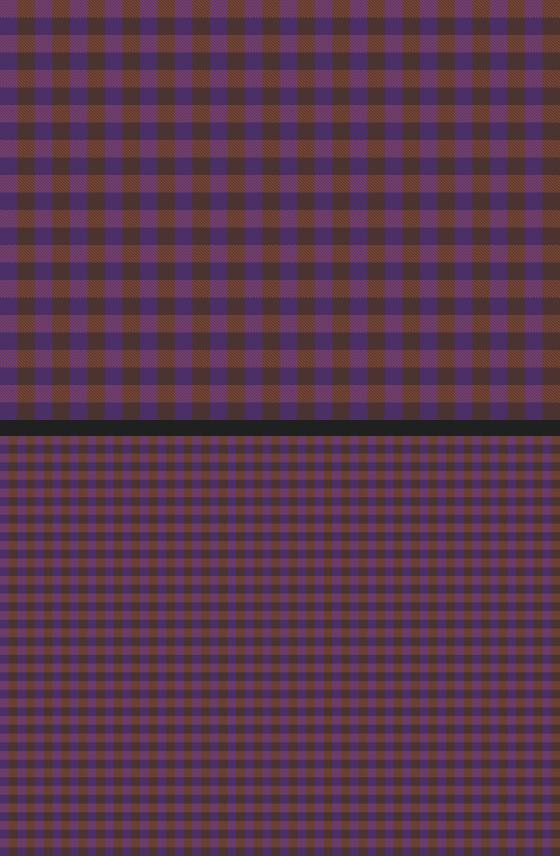
Top, the tile; bottom, the same tile 2 across and 2 down.
This pattern is drawn by a WebGL 2 fragment shader. Its source:

```glsl
#version 300 es
precision highp float;
// Woven gingham check: purple and brown warp bands cross orange and brown
// weft bands. A 2/2 twill picks which thread lies on top, which makes the fine
// diagonal hatch; each pixel averages a grid of samples to smooth the edges.

#define REPEATS vec2(16.0, 12.0)       // checks across and down
#define THREADS 48.0                   // threads per check, a multiple of 4
#define BAND 0.5                       // share of a check in the first band
#define TWILL 4.0                      // threads per diagonal step
#define SAMPLES 6                      // samples per pixel side
#define PURPLE vec3(0.300, 0.170, 0.610)
#define ORANGE vec3(0.550, 0.300, 0.210)
#define BROWN vec3(0.290, 0.200, 0.190)

uniform vec2 u_resolution;
out vec4 fragColor;

// Colour of the visible thread at a canvas position from 0 to 1
vec3 weave(vec2 uv) {
    vec2 thread = floor(uv * REPEATS * THREADS);
    vec2 check = (mod(thread, THREADS) + 0.5) / THREADS;

    // Band colours along each direction
    vec3 warp = check.x < BAND ? PURPLE : BROWN;
    vec3 weft = check.y < BAND ? BROWN : ORANGE;

    // Diagonal over-two, under-two interlacing
    float twillStep = mod(thread.x + thread.y, TWILL);
    return twillStep < 0.5 * TWILL ? warp : weft;
}

void main() {
    vec2 pixelCorner = gl_FragCoord.xy - 0.5;
    vec3 color = vec3(0.0);

    // Average over the area of the pixel
    for (int j = 0; j < SAMPLES; j++) {
        for (int i = 0; i < SAMPLES; i++) {
            vec2 offset = (vec2(i, j) + 0.5) / float(SAMPLES);
            color += weave((pixelCorner + offset) / u_resolution);
        }
    }
    fragColor = vec4(color / float(SAMPLES * SAMPLES), 1.0);
}
```
